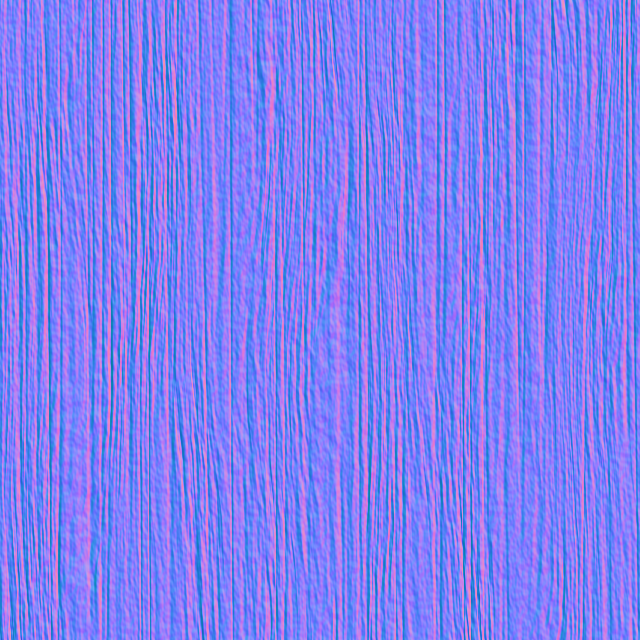
Write a WebGL 2 fragment shader that draws this texture map.

```glsl
#version 300 es
precision highp float;
precision highp int;

uniform vec2 u_resolution;
out vec4 fragColor;

// Grain layers: frequency across and along the fibres
const vec2 STREAK_FREQ = vec2(100.0, 4.0);
const vec2 STRAIGHT_FREQ = vec2(84.0, 0.9);
const vec2 FIBRE_FREQ = vec2(190.0, 16.0);
const vec2 CHIP_FREQ = vec2(135.0, 42.0);
const vec2 GRIT_FREQ = vec2(215.0, 105.0);
const vec2 PORE_FREQ = vec2(92.0, 4.0);
const vec2 CREASE_FREQ = vec2(48.0, 0.7);

// Steepness of each layer, independent of its frequency
const float STREAK_SLOPE = 0.26;
const float STRAIGHT_SLOPE = 0.17;
const float FIBRE_SLOPE = 0.33;
const float CHIP_SLOPE = 0.22;
const float GRIT_SLOPE = 0.18;

// Sharp cuts: short pores and long thin creases
const float PORE_DEPTH = 0.0019;
const float CREASE_DEPTH = 0.0027;
const float CREASE_LEVEL = 0.2;
const float CREASE_WIDTH = 0.1;

// Slow bending of the grain into arches, and rough or calm bands
const vec2 ARCH_FREQ = vec2(9.0, 1.9);
const float ARCH_SHIFT = 0.045;
const vec2 WAVER_FREQ = vec2(30.0, 12.0);
const float WAVER_SHIFT = 0.003;
const vec2 BAND_FREQ = vec2(13.0, 2.2);
const float CALM = 0.6;
const float ROUGH = 1.35;

const float ROW_SKEW = 17.0;       // staggers the ends of the streaks
const float SAMPLE_STEP = 0.0008;  // half width of the slope measurement
const float RELIEF = 1.08;

// Random unit gradient for a lattice cell
vec2 cellGradient(vec2 cell) {
  uvec2 q = uvec2(ivec2(cell));
  uint h = q.x * 0x9E3779B1u ^ (q.y * 0x85EBCA6Bu + 0x68E3u);
  h = (h ^ (h >> 15)) * 0x2C1B3C6Du;
  h = (h ^ (h >> 13)) * 0x297A2D39u;
  h ^= h >> 16;
  float angle = float(h & 0xFFFFu) / 65536.0 * 6.28319;
  return vec2(cos(angle), sin(angle));
}

float gradientNoise(vec2 p) {
  vec2 cell = floor(p);
  vec2 f = p - cell;
  vec2 w = f * f * f * (f * (f * 6.0 - 15.0) + 10.0);
  vec2 right = vec2(1.0, 0.0);
  vec2 up = vec2(0.0, 1.0);
  float a = dot(cellGradient(cell), f);
  float b = dot(cellGradient(cell + right), f - right);
  float c = dot(cellGradient(cell + up), f - up);
  float d = dot(cellGradient(cell + 1.0), f - 1.0);
  return mix(mix(a, b, w.x), mix(c, d, w.x), w.y);
}

// Noise drawn out along the fibres, with staggered rows
float fibreNoise(vec2 p, vec2 freq, float seed) {
  return gradientNoise(p * freq + vec2(seed, p.x * ROW_SKEW + seed));
}

// Height of one layer whose steepness is set by slope
float layer(vec2 p, vec2 freq, float slope, float seed) {
  return fibreNoise(p, freq, seed) * slope / freq.x;
}

float woodHeight(vec2 p) {
  // Bent coordinates
  float arch = gradientNoise(p * ARCH_FREQ + 31.7);
  float waver = gradientNoise(p * WAVER_FREQ + 57.3);
  vec2 bent = p + vec2(ARCH_SHIFT * arch + WAVER_SHIFT * waver, 0.0);

  // Streaks, fibres, chips and pores, in calm and rough bands
  float height = layer(bent, STREAK_FREQ, STREAK_SLOPE, 11.3);
  height += layer(bent, FIBRE_FREQ, FIBRE_SLOPE, 23.9);
  height += layer(bent, CHIP_FREQ, CHIP_SLOPE, 63.8);
  float pore = fibreNoise(bent, PORE_FREQ, 95.4);
  height -= PORE_DEPTH * smoothstep(0.14, 0.42, pore);
  float band = gradientNoise(p * BAND_FREQ + 73.1);
  height *= mix(CALM, ROUGH, smoothstep(-0.35, 0.35, band));

  // Even grit and long straight ridges
  height += layer(p, GRIT_FREQ, GRIT_SLOPE, 41.2);
  height += layer(p, STRAIGHT_FREQ, STRAIGHT_SLOPE, 87.6);

  // Thin continuous creases along a level line of the noise
  float offset = fibreNoise(p, CREASE_FREQ, 19.5) - CREASE_LEVEL;
  float crease = offset / CREASE_WIDTH;
  return height - CREASE_DEPTH * exp(-crease * crease);
}

void main() {
  vec2 uv = gl_FragCoord.xy / u_resolution;
  vec2 dx = vec2(SAMPLE_STEP, 0.0);
  vec2 dy = dx.yx;

  // Surface slope by central differences
  vec2 slope = vec2(woodHeight(uv + dx) - woodHeight(uv - dx),
                    woodHeight(uv + dy) - woodHeight(uv - dy));
  slope *= RELIEF / (2.0 * SAMPLE_STEP);

  // Normal packed into colour
  vec3 normal = normalize(vec3(-slope, 1.0));
  fragColor = vec4(normal * 0.5 + 0.5, 1.0);
}
```
